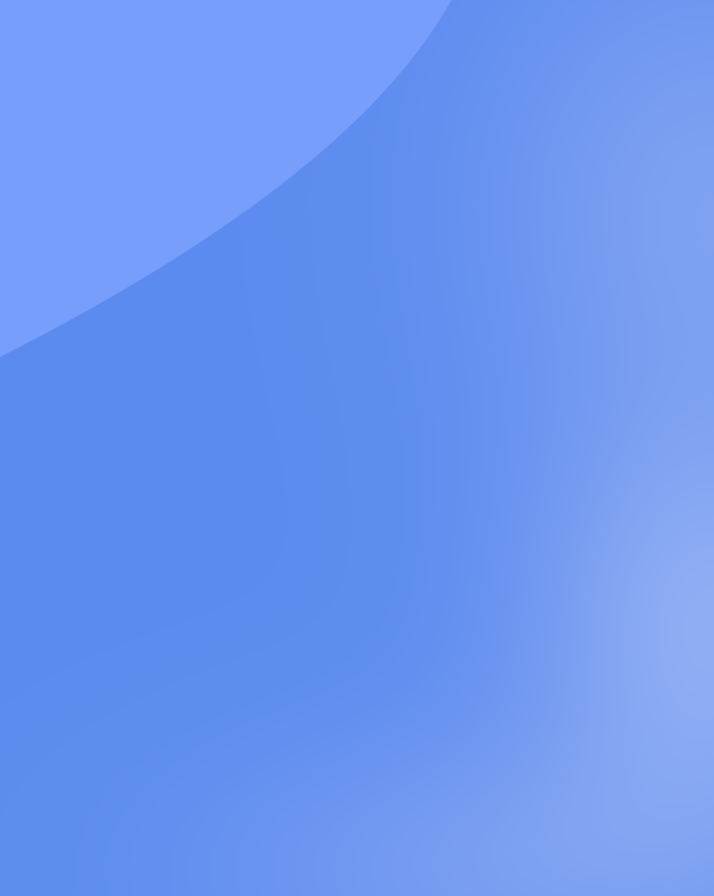
Reproduce this background procedurally as a WebGL 2 fragment shader.

```glsl
#version 300 es
precision highp float;
// Soft blue backdrop: a flat pale shape in the upper left, pale glows along the right and lower edges.

uniform vec2 u_resolution;
out vec4 fragColor;

// Colours
const vec3 BASE_BLUE  = vec3(0.361, 0.545, 0.938);
const vec3 GLOW_BLUE  = vec3(0.567, 0.682, 0.953);
const vec3 SHAPE_BLUE = vec3(0.472, 0.620, 0.988);

// Quadratic curve bounding the pale shape, in canvas fractions
const vec2 CURVE_START = vec2(0.0, 0.6016);
const vec2 CURVE_BEND  = vec2(0.495, 0.802);
const vec2 CURVE_END   = vec2(0.632, 1.0);

// Glows: centre in xy, radii in zw
const int GLOW_COUNT = 3;
const vec4 GLOWS[GLOW_COUNT] = vec4[](
    vec4(1.00, 0.30, 0.26, 0.24),
    vec4(1.00, 0.78, 0.32, 0.29),
    vec4(0.74, 0.03, 0.44, 0.16)
);
const float GLOW_STRENGTH[GLOW_COUNT] = float[](0.92, 0.62, 0.52);

// Height of the curve at x, found by solving its x polynomial for t
float curveHeight(float x) {
    vec2 linear = 2.0 * (CURVE_BEND - CURVE_START);
    vec2 square = CURVE_START - 2.0 * CURVE_BEND + CURVE_END;
    float root = sqrt(max(linear.x * linear.x + 4.0 * square.x * (x - CURVE_START.x), 0.0));
    float t = (root - linear.x) / (2.0 * square.x);
    return CURVE_START.y + t * (linear.y + t * square.y);
}

// Sum of elliptical Gaussian glows
float glowAmount(vec2 uv) {
    float total = 0.0;
    for (int i = 0; i < GLOW_COUNT; i++) {
        vec2 offset = (uv - GLOWS[i].xy) / GLOWS[i].zw;
        total += GLOW_STRENGTH[i] * exp(-dot(offset, offset));
    }
    return min(total, 1.0);
}

void main() {
    vec2 uv = gl_FragCoord.xy / u_resolution;
    vec3 color = mix(BASE_BLUE, GLOW_BLUE, glowAmount(uv));

    // Pale shape above the curve, with an edge about one pixel soft
    float above = uv.y - curveHeight(uv.x);
    float coverage = clamp(above / max(fwidth(above), 1e-5) + 0.5, 0.0, 1.0);
    color = mix(color, SHAPE_BLUE, coverage);

    fragColor = vec4(color, 1.0);
}
```
